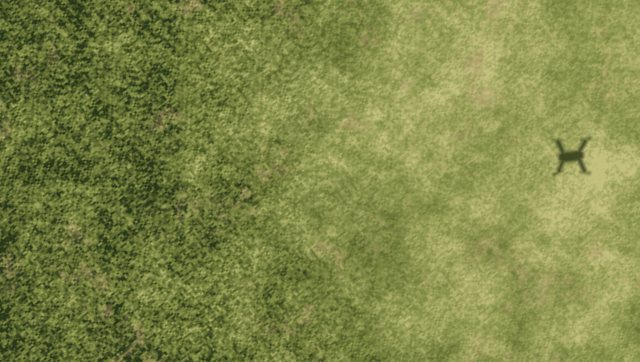
This texture is drawn by a Shadertoy shader. Its source:

```glsl
// A sunlit lawn seen from above: rough and dark at the left, pale and soft at
// the right, with dry patches and the blurred shadow of a small quadcopter.
// Layered value noise sets a lightness that is looked up in a green ramp.

const vec3 DEEP_GREEN  = vec3(0.26, 0.31, 0.14);
const vec3 DARK_GREEN  = vec3(0.38, 0.425, 0.19);
const vec3 MID_GREEN   = vec3(0.47, 0.515, 0.25);
const vec3 LIGHT_GREEN = vec3(0.565, 0.60, 0.32);
const vec3 PALE_GREEN  = vec3(0.69, 0.695, 0.425);
const vec3 STRAW       = vec3(0.73, 0.66, 0.45);
const vec3 SPECK       = vec3(0.80, 0.76, 0.60);
const vec3 SHADOW      = vec3(0.20, 0.24, 0.11);

const vec2  SUN_SPOT     = vec2(1.62, 0.58);   // brightest place, canvas heights
const float SUN_REACH    = 1.70;
const float LIGHT_NEAR   = 0.90;
const float LIGHT_FAR    = 0.20;
const float PATCH_GAIN   = 0.80;
const float TUFT_GAIN    = 0.85;
const float BLADE_GAIN   = 0.85;
const float DRY_AMOUNT   = 0.60;
const float SPECK_CELLS  = 9.0;
const vec2  DRONE_CENTRE = vec2(1.578, 0.569);
const float DRONE_BLUR   = 0.008;

float hash(vec2 p) {
    return fract(sin(dot(p, vec2(127.1, 311.7))) * 43758.5453);
}

float noise(vec2 p) {
    vec2 cell = floor(p), f = fract(p);
    f = f * f * (3.0 - 2.0 * f);
    return mix(mix(hash(cell), hash(cell + vec2(1, 0)), f.x),
               mix(hash(cell + vec2(0, 1)), hash(cell + vec2(1, 1)), f.x), f.y);
}

// Centred fractal noise, turned at each octave to hide the lattice.
float fbm(vec2 p) {
    const mat2 TURN = mat2(0.8, 0.6, -0.6, 0.8);
    float sum = 0.0, gain = 0.5;
    for (int i = 0; i < 4; i++) {
        sum += gain * (noise(p) - 0.5);
        p = TURN * p * 2.03 + 17.3;
        gain *= 0.6;
    }
    return sum;
}

vec3 grassRamp(float t) {
    float s = clamp(t, -0.2, 1.15) * 4.0;
    vec3 c = mix(DEEP_GREEN, DARK_GREEN, min(s, 1.0));
    c = mix(c, MID_GREEN, clamp(s - 1.0, 0.0, 1.0));
    c = mix(c, LIGHT_GREEN, clamp(s - 2.0, 0.0, 1.0));
    return mix(c, PALE_GREEN, max(s - 3.0, 0.0));
}

float capsule(vec2 p, vec2 a, vec2 b, float radius) {
    vec2 ab = b - a;
    float h = clamp(dot(p - a, ab) / dot(ab, ab), 0.0, 1.0);
    return length(p - a - ab * h) - radius;
}

// Body, four splayed arms and a rotor blur at the end of each arm.
float droneShadow(vec2 p) {
    vec2 q = abs(p);
    float body = capsule(q, vec2(0.0), vec2(0.020, 0.0), 0.014);
    float arm = capsule(q, vec2(0.018, 0.004), vec2(0.036, 0.040), 0.006);
    float rotor = capsule(q, vec2(0.028, 0.042), vec2(0.050, 0.048), 0.004);
    float solid = 1.0 - smoothstep(-DRONE_BLUR, DRONE_BLUR, min(body, arm));
    float faint = 1.0 - smoothstep(-DRONE_BLUR, DRONE_BLUR, rotor);
    return max(solid * 0.88, faint * 0.6);
}

// Sparse dead leaves, one at most in each cell.
float specks(vec2 p) {
    vec2 cell = floor(p * SPECK_CELLS);
    vec2 spot = 0.2 + 0.6 * vec2(hash(cell + 3.1), hash(cell + 7.7));
    vec2 d = (fract(p * SPECK_CELLS) - spot) / SPECK_CELLS;
    float radius = mix(0.004, 0.008, hash(cell + 5.3));
    float present = step(0.92, hash(cell + 11.9));
    return present * (1.0 - smoothstep(0.2 * radius, radius, length(d * vec2(1.0, 0.75))));
}

void mainImage(out vec4 fragColor, in vec2 fragCoord) {
    vec2 p = fragCoord / iResolution.y;

    // Broad light and how crisp the grass looks
    float fade = smoothstep(0.0, SUN_REACH, length(p - SUN_SPOT));
    float crisp = mix(0.38, 1.0, smoothstep(0.15, 0.85, fade));
    float light = mix(LIGHT_NEAR, LIGHT_FAR, fade);

    // Patches, tufts and single blades
    vec2 warp = 0.02 * vec2(noise(p * 23.0), noise(p * 23.0 + 40.0));
    float patches = fbm((p + warp) * 9.0);
    float tufts = fbm((p + warp) * vec2(58.0, 66.0) + 9.0);
    vec2 slanted = mat2(0.8, -0.6, 0.6, 0.8) * p;
    float blades = noise(slanted * vec2(150.0, 190.0)) - 0.5;
    float grain = TUFT_GAIN * tufts + BLADE_GAIN * blades;
    vec3 color = grassRamp(light + PATCH_GAIN * patches + crisp * grain);

    // Dry straw breaking through in ragged islands
    float dry = fbm(p * 9.0 + 61.0) + 0.6 * fbm(p * 34.0 + 23.0);
    dry = smoothstep(0.12, 0.40, dry);
    vec3 straw = STRAW * (0.74 + 0.28 * light + 0.40 * crisp * grain);
    color = mix(color, straw, DRY_AMOUNT * dry);

    color = mix(color, SPECK, 0.5 * specks(p + warp * 0.3));
    color = mix(color, SHADOW, droneShadow(p - DRONE_CENTRE + 0.4 * (warp - 0.01)));
    fragColor = vec4(color, 1.0);
}
```
